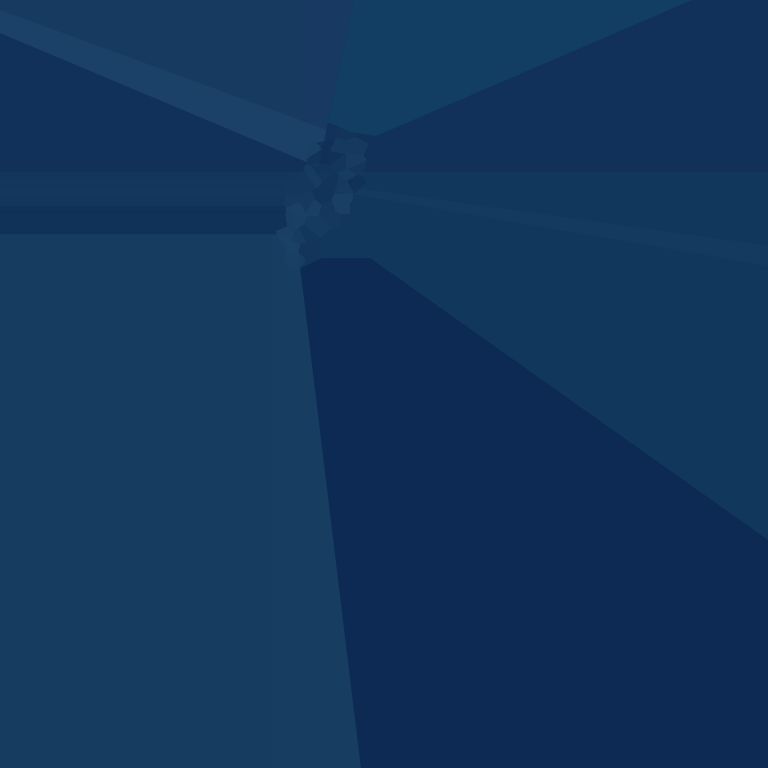
A three.js fragment shader for this background:

```glsl
// Flat deep-blue wedges fanning out from a small cluster of faceted shards.
varying vec2 vUv;

float hash(vec2 p) {
  return fract(sin(dot(p, vec2(127.1, 311.7))) * 43758.545);
}

// Soft mask, 1 on the left of the line running from a to b.
float leftOf(vec2 p, vec2 a, vec2 b) {
  vec2 d = normalize(b - a), q = p - a;
  return smoothstep(-0.001, 0.001, d.x * q.y - d.y * q.x);
}

float below(float y, float edge) {
  return 1.0 - smoothstep(edge - 0.001, edge + 0.001, y);
}

// Nearest shard: seed position in xy, random tint in z.
vec3 shard(vec2 p, vec2 scale) {
  vec2 cell = floor(p * scale);
  vec3 nearest = vec3(0.0);
  float best = 9.0;
  for (int j = -1; j <= 1; j++) {
    for (int i = -1; i <= 1; i++) {
      vec2 id = cell + vec2(float(i), float(j));
      vec2 seed = id + vec2(hash(id), hash(id + 17.3));
      float d = length(p * scale - seed);
      if (d < best) {
        best = d;
        nearest = vec3(seed / scale, hash(id + 5.9));
      }
    }
  }
  return nearest;
}

void main() {
  vec2 p = vUv;

  // Right side: two blues and a thin pale ray
  vec3 col = mix(vec3(0.066, 0.190, 0.353), vec3(0.071, 0.214, 0.361), below(p.y, 0.776));
  float ray = leftOf(p, vec2(0.449, 0.749), vec2(1.0, 0.654))
            * (1.0 - leftOf(p, vec2(0.449, 0.757), vec2(1.0, 0.680)));
  col = mix(col, vec3(0.082, 0.227, 0.373), ray * step(0.44, p.x));

  // Left side: stacked bands with faint horizontal streaks
  vec3 left = mix(vec3(0.066, 0.190, 0.353), vec3(0.071, 0.212, 0.361), below(p.y, 0.776));
  left = mix(left, vec3(0.064, 0.194, 0.345), below(p.y, 0.732));
  left = mix(left, vec3(0.086, 0.235, 0.376), below(p.y, 0.695));
  float streakZone = smoothstep(0.675, 0.69, p.y) * below(p.y, 0.776);
  left += 0.008 * (hash(vec2(floor(p.y * 150.0), 3.0)) - 0.5) * streakZone;
  left += vec3(0.005, 0.006, 0.006) * smoothstep(0.345, 0.365, p.x) * below(p.y, 0.695);
  float lowerSplit = leftOf(p, vec2(0.470, 0.0), vec2(0.391, 0.651));
  col = mix(col, left, lowerSplit);

  // Upper left: pale diagonal strip beneath a muted wedge
  float upperSplit = leftOf(p, vec2(0.427, 0.841), vec2(0.460, 1.0));
  float strip = leftOf(p, vec2(0.0, 0.957), vec2(0.378, 0.798));
  float cap = leftOf(p, vec2(0.0, 0.987), vec2(0.390, 0.844));
  vec3 upper = mix(vec3(0.106, 0.255, 0.410), vec3(0.092, 0.228, 0.378), cap);
  upper = mix(upper, vec3(0.092, 0.222, 0.384), cap * smoothstep(0.389, 0.392, p.x));
  col = mix(col, upper, strip * upperSplit);

  // Teal wedge at the top
  float teal = (1.0 - upperSplit)
             * leftOf(p, vec2(0.490, 0.823), vec2(0.901, 1.0))
             * leftOf(p, vec2(0.427, 0.841), vec2(0.456, 0.828))
             * leftOf(p, vec2(0.456, 0.828), vec2(0.490, 0.823));
  col = mix(col, vec3(0.067, 0.243, 0.384), teal);

  // Faceted cluster, bounded by whole shards
  vec3 facet = shard(p, vec2(48.0, 60.0));
  vec2 center = vec2(0.390 + 0.35 * (facet.y - 0.66), 0.745);
  float inside = 1.0 - smoothstep(0.85, 1.05, length((facet.xy - center) / vec2(0.042, 0.092)));
  vec3 tint = mix(vec3(0.062, 0.188, 0.340), vec3(0.108, 0.264, 0.405), facet.z);
  col = mix(col, tint, inside * 0.8 * (1.0 - teal));

  // Large navy wedge
  float navy = (1.0 - lowerSplit) * below(p.y, 0.664)
             * (1.0 - leftOf(p, vec2(0.482, 0.664), vec2(1.0, 0.297)))
             * (1.0 - leftOf(p, vec2(0.391, 0.651), vec2(0.419, 0.664)));
  col = mix(col, vec3(0.047, 0.163, 0.329), navy);

  gl_FragColor = vec4(col, 1.0);
}
```
